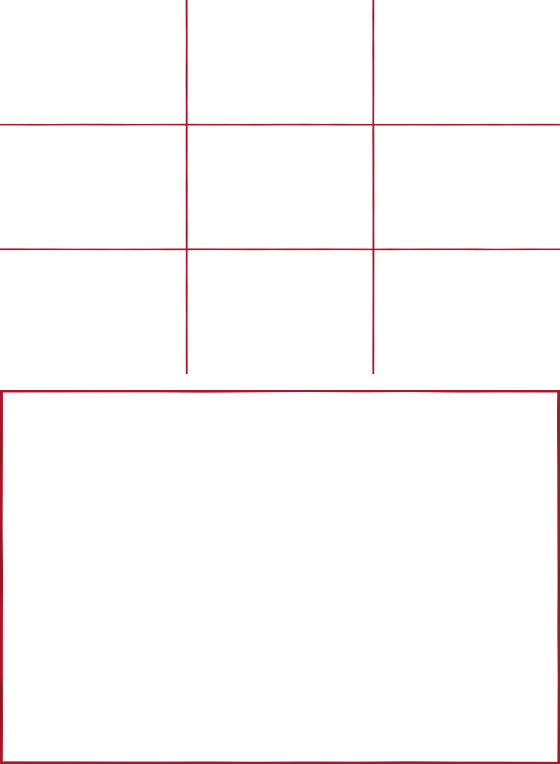
Top: the whole. Bottom: its middle third, enlarged.
This pattern is drawn by a Shadertoy shader. Its source:

```glsl
// Thin crimson rules dividing a white sheet into a three by three grid of panels.

float hash(float n) {
    n = fract(n * 0.1031);
    n *= n + 33.33;
    return fract(n * (n + n));
}

float noise(float x) {
    float cell = floor(x), t = fract(x);
    return mix(hash(cell), hash(cell + 1.0), t * t * (3.0 - 2.0 * t));
}

// Coverage of a rule whose edges waver slightly along its length.
float ruleCoverage(float across, float along, float width, float seed) {
    float wornWidth = width + 0.0008 * (noise(along * 22.0 + seed) - 0.5);
    float drift = 0.0005 * (noise(along * 9.0 + seed + 50.0) - 0.5);
    float edge = 0.5 * wornWidth - abs(across - drift);
    return clamp(edge * iResolution.y + 0.5, 0.0, 1.0);
}

void mainImage(out vec4 fragColor, in vec2 fragCoord) {
    // Lengths are fractions of the canvas height.
    vec2 p = fragCoord / iResolution.y;
    float aspect = iResolution.x / iResolution.y;
    vec3 color = vec3(1.0);

    // Two inner rules in each direction; the outer border stays open.
    for (int i = 1; i <= 2; i++) {
        float third = float(i) / 3.0;
        float seed = float(i) * 100.0;
        float upright = ruleCoverage(p.x - aspect * third, p.y, 0.0049, seed);
        float level = ruleCoverage(p.y - third, p.x, 0.0042, seed + 300.0);

        // Ink darkens in patches, mostly on the left upright.
        float patches = smoothstep(0.55, 0.9, noise(p.y * 28.0 + seed));
        vec3 uprightInk = vec3(0.67, 0.09, 0.16) * (1.0 - 0.14 * patches / float(i));

        color = mix(color, vec3(0.67, 0.09, 0.16), level);
        color = mix(color, uprightInk, upright);
    }
    fragColor = vec4(color, 1.0);
}
```
